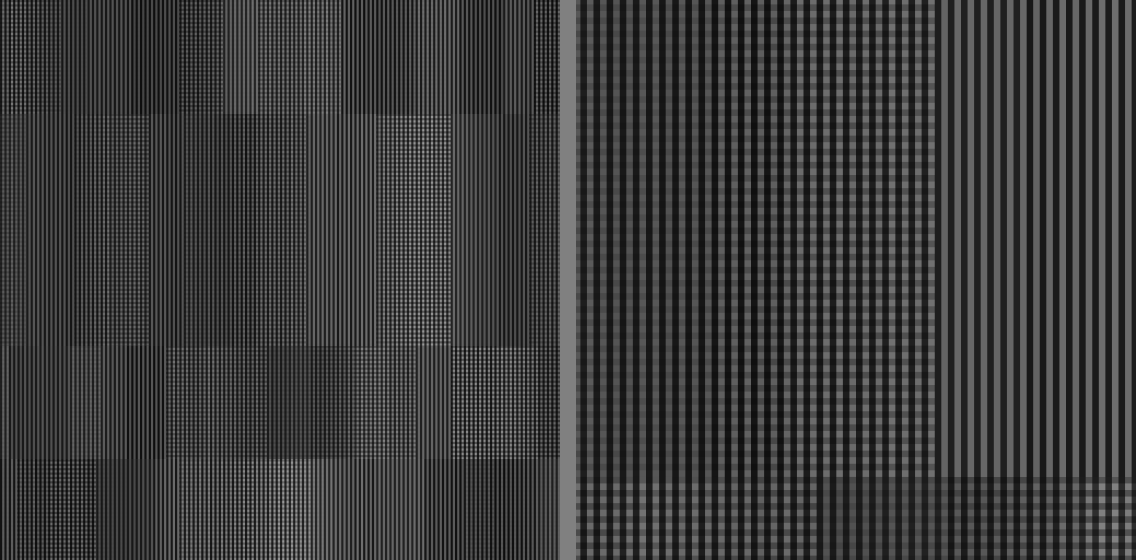
Left: the whole. Right: its middle third, enlarged.
Write a Shadertoy shader that draws this pattern.

```glsl
#define CELLS 128.0          // threads across and down
#define SEGMENTS 14.0        // panels across each band
#define THREAD_WIDTH 0.5     // share of a cell
#define DOT_HEIGHT 0.5       // share of a cell
#define DOT_DEPTH 0.5        // strongest contrast between dots
#define GAP_DARK 0.015
#define GAP_LIGHT 0.17
#define THREAD_DARK 0.265
#define THREAD_LIGHT 0.49
#define PHASE vec2(0.75, 0.25) // thread and dot centres in a cell
#define BAND_EDGES vec3(23.0, 49.0, 102.0)
#define GLOW_CENTERS vec4(0.5, 0.8, 0.72, 0.56)

float hash(vec2 p) {
    vec3 q = fract(p.xyx * vec3(0.1031, 0.1030, 0.0973));
    q += dot(q, q.yzx + 33.33);
    return fract((q.x + q.y) * q.z);
}

// Smooth noise along x, with a separate sequence for each seed
float noise(float x, float seed) {
    float i = floor(x);
    float t = smoothstep(0.0, 1.0, x - i);
    return mix(hash(vec2(i, seed)), hash(vec2(i + 1.0, seed)), t);
}

// Antialiased bar repeating once per unit
float bar(float x, float center, float width, float pixel) {
    float d = abs(fract(x - center + 0.5) - 0.5);
    return clamp((0.5 * width - d) / pixel + 0.5, 0.0, 1.0);
}

// Index of the panel at x, with uneven edges
float segmentIndex(float x, float band) {
    float s = x * SEGMENTS;
    float i = floor(s);
    float edge = 0.15 + 0.7 * hash(vec2(i, band + 40.0));
    return i + step(edge, s - i);
}

void mainImage(out vec4 fragColor, in vec2 fragCoord) {
    vec2 grid = fragCoord / iResolution.xy * CELLS;
    vec2 pixel = CELLS / iResolution.xy;
    vec2 cell = floor(grid);
    float x = (cell.x + 0.5) / CELLS;

    // Horizontal bands split into panels
    float band = dot(step(BAND_EDGES, vec3(cell.y + 0.5)), vec3(1.0));
    vec2 id = vec2(segmentIndex(x, band), band * 7.0);

    // Panel tones, with a soft glow in each band
    float offset = (x - GLOW_CENTERS[int(band)]) / 0.14;
    float glow = exp(-offset * offset);
    float drift = noise(x * 9.0, band + 80.0);
    float tone = 0.35 * hash(id + 11.0) + 0.45 * drift + 0.5 * glow;
    tone += 0.12 * (hash(vec2(cell.x, band + 60.0)) - 0.5);
    float thread = mix(THREAD_DARK, THREAD_LIGHT, tone);
    float lift = 0.3 * hash(id + 23.0) + 0.35 * noise(x * 7.0, band + 90.0);
    float gap = mix(GAP_DARK, GAP_LIGHT, lift + 0.45 * tone);

    // Vertical threads broken into dots, fading in and out along each band
    float dotted = mix(hash(id + 37.0), noise(x * 8.0, band + 110.0), 0.45);
    float depth = DOT_DEPTH * smoothstep(0.35, 0.85, dotted);
    float dots = bar(grid.y, PHASE.y, DOT_HEIGHT, pixel.y);
    float weave = 1.0 + depth * (dots - 0.55);
    float line = bar(grid.x, PHASE.x, THREAD_WIDTH, pixel.x);

    fragColor = vec4(vec3(mix(gap, thread, line) * weave), 1.0);
}
```
